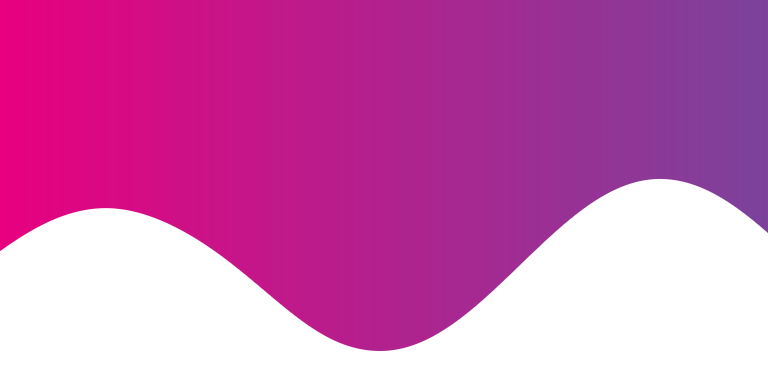
A Shadertoy shader for this background:

```glsl
// A magenta-to-violet horizontal gradient above a smooth white wave.
// The wave joins half-cosine arcs between alternating crests and troughs;
// its edge is antialiased with screen-space derivatives.

const float PI = 3.14159265;

// Half-cosine from point a to point b; skew shifts the middle of the arc.
float arc(float x, vec2 a, vec2 b, float skew) {
    float t = clamp((x - a.x) / (b.x - a.x), 0.0, 1.0);
    t -= skew * sin(PI * t) * sin(PI * t);
    return mix(a.y, b.y, 0.5 - 0.5 * cos(PI * t));
}

// Height of the white wave, for x from 0 to 2.
float waveHeight(float x) {
    vec2 leftCrest = vec2(0.276, 0.458);
    vec2 trough = vec2(0.990, 0.086);
    vec2 rightCrest = vec2(1.719, 0.534);
    if (x < leftCrest.x) return arc(x, vec2(-0.470, 0.086), leftCrest, 0.0);
    if (x < trough.x) return arc(x, leftCrest, trough, 0.03);
    if (x < rightCrest.x) return arc(x, trough, rightCrest, 0.0);
    return arc(x, rightCrest, vec2(2.460, 0.086), 0.0);
}

void mainImage(out vec4 fragColor, in vec2 fragCoord) {
    vec2 uv = fragCoord / iResolution.xy;

    // Background gradient
    vec3 magenta = vec3(0.910, 0.000, 0.500);
    vec3 violet = vec3(0.485, 0.260, 0.610);
    vec3 color = mix(magenta, violet, uv.x);

    // White wave with a one-pixel soft edge
    float above = uv.y - waveHeight(2.0 * uv.x);
    float edge = length(vec2(dFdx(above), dFdy(above)));
    float coverage = clamp(0.5 - above / edge, 0.0, 1.0);
    color = mix(color, vec3(1.0), coverage);

    fragColor = vec4(color, 1.0);
}
```
